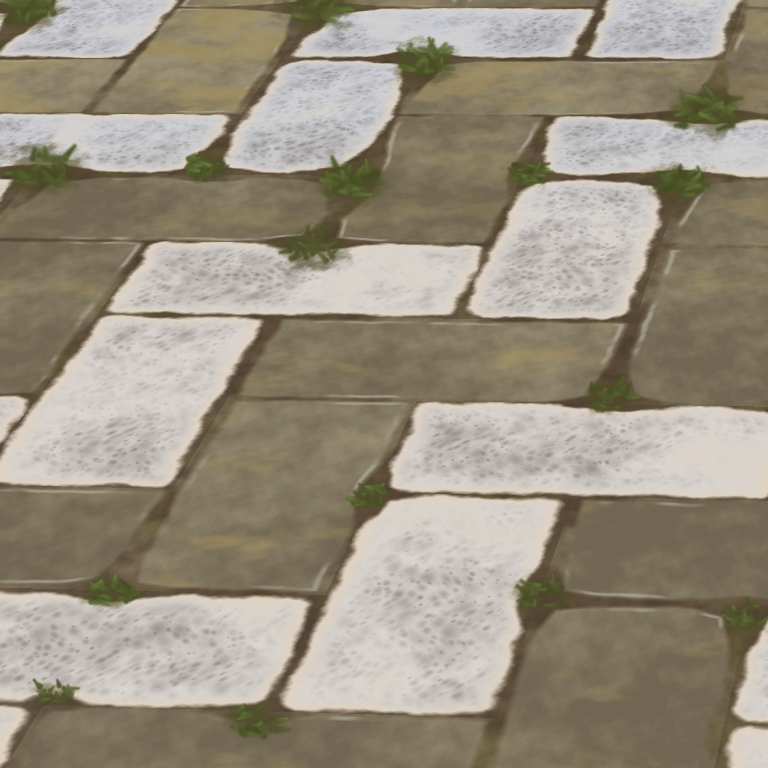
A three.js fragment shader for this texture:

```glsl
// Old herringbone paving seen in perspective: pale worn slabs alternate with
// grey-brown ones, with soil joints and weeds. Screen points are projected to a
// ground grid; each cell finds its 2:1 slab, shaded with sines and cells.

varying vec2 vUv;

// Perspective of the ground grid, in canvas units
const float HORIZON = 1.522;     // height of the horizon above the top edge
const float VANISH_X = 1.497;    // where the receding joints meet
const float DEPTH = 36.74;
const float ROW_SHIFT = 18.98;
const float CELL_WIDTH = 0.1205;
const float SHEAR = 0.467;
const float TILT = 0.031;

// Slabs and weeds
const vec2 JOINT = vec2(0.038, 0.024);
const float SOFT = 0.024;
const float TUFT_CHANCE = 0.42;
const float TUFT_SIZE = 0.046;
const int BLADES = 24;

const vec3 PALE = vec3(0.85, 0.83, 0.81);
const vec3 PALE_COOL = vec3(0.80, 0.81, 0.835);
const vec3 CREAM = vec3(0.88, 0.82, 0.74);
const vec3 GRIME = vec3(0.47, 0.435, 0.42);
const vec3 GREY = vec3(0.44, 0.40, 0.32);
const vec3 GREY_LIGHT = vec3(0.60, 0.565, 0.46);
const vec3 OCHRE = vec3(0.65, 0.57, 0.37);
const vec3 LIP = vec3(0.68, 0.66, 0.60);
const vec3 SOIL = vec3(0.34, 0.28, 0.21);
const vec3 DUST = vec3(0.46, 0.41, 0.32);
const vec3 MOSS = vec3(0.36, 0.34, 0.18);
const vec3 LEAF_DARK = vec3(0.25, 0.29, 0.12);
const vec3 LEAF_LIGHT = vec3(0.46, 0.56, 0.27);

float hash(vec2 p) {
  return fract(sin(dot(p, vec2(12.989, 78.233))) * 4375.85);
}

// Layered, folded sines, about -1 to 1
float mottle(vec2 p) {
  float sum = 0.0, amp = 0.5;
  for (int i = 0; i < 5; i++) {
    p = mat2(0.8, 0.6, -0.6, 0.8) * p;
    sum += amp * sin(p.x + 1.6 * sin(p.y));
    p = p * 1.9 + 2.3;
    amp *= 0.62;
  }
  return sum;
}

// Soft round dots of random size, 0 to 1
float dots(vec2 p) {
  vec2 cell = floor(p);
  float ink = 0.0;
  for (int j = -1; j <= 1; j++)
    for (int i = -1; i <= 1; i++) {
      vec2 c = cell + vec2(i, j);
      float reach = 0.25 + 0.75 * hash(c + 17.3);
      float d = length(c + vec2(hash(c), hash(c + 31.7)) - p);
      ink = max(ink, (1.0 - smoothstep(0.0, reach, d)) * hash(c + 53.9));
    }
  return ink;
}

vec2 toGround(vec2 uv) {
  float d = (1.0 - uv.y) * (1.0 - TILT * (uv.x - 0.5)) + HORIZON;
  return vec2(((uv.x - VANISH_X) / d + SHEAR) / CELL_WIDTH, DEPTH / d - ROW_SHIFT);
}

vec2 toScreen(vec2 g) {
  float d = DEPTH / (g.y + ROW_SHIFT);
  float x = VANISH_X + d * (g.x * CELL_WIDTH - SHEAR);
  return vec2(x, 1.0 - (d - HORIZON) / (1.0 - TILT * (x - 0.5)));
}

// Weeds at some grid corners: colour and cover; soil grows around each root
vec4 weeds(vec2 uv, vec2 g, out float soil) {
  vec4 leaf = vec4(LEAF_DARK, 0.0);
  soil = 0.0;
  for (int j = -1; j <= 1; j++)
    for (int i = -1; i <= 1; i++) {
      vec2 corner = floor(g + 0.5) + vec2(i, j);
      if (hash(corner + 5.3) > TUFT_CHANCE) continue;
      float size = 0.6 + 0.4 * hash(corner + 9.1);
      float dry = 0.7 * hash(corner + 6.4);
      vec2 jitter = vec2(0.06, 0.25) * (hash(corner + 2.7) - 0.5);
      vec2 q = (uv - toScreen(corner + jitter)) / (TUFT_SIZE * size);
      soil = max(soil, size * exp(-dot(q, q * vec2(0.5, 1.3))));
      if (dot(q, q) > 5.0) continue;
      for (int b = 0; b < BLADES; b++) {
        vec2 seed = corner * 3.1 + float(b) * 1.37;
        float angle = mix(-0.5, 3.6, hash(seed));
        vec2 tip = vec2(cos(angle), 0.8 * sin(angle)) * mix(0.2, 0.55, hash(seed + 4.0));
        vec2 root = vec2(1.5, 0.85) * (vec2(hash(seed + 8.0), hash(seed + 6.0)) - 0.5);
        float t = clamp(dot(q - root, tip) / dot(tip, tip), 0.0, 1.0);
        float d = length(q - root - tip * t) - 0.1 * (1.0 - 0.6 * t);
        float cover = smoothstep(0.08, -0.06, d) * 0.9;
        vec3 tint = mix(LEAF_DARK, LEAF_LIGHT, hash(seed + 3.0) * (0.4 + 0.6 * t));
        tint = mix(tint, SOIL, dry * hash(seed + 1.0));
        leaf = vec4(mix(leaf.rgb, tint, cover), max(leaf.a, cover));
      }
    }
  return leaf;
}

void main() {
  vec2 g = toGround(vUv);
  float soil;
  vec4 leaf = weeds(vUv, g, soil);
  float broad = mottle(g * 2.3), fine = mottle(g * vec2(17.0, 12.0));
  float wear = mottle(g * 1.9 + 7.0);

  // Find the slab that owns this cell; even columns start pale slabs
  vec2 cell = floor(g);
  float phase = mod(cell.x + cell.y, 4.0);
  bool lying = phase > 1.5;
  vec2 anchor = cell - (lying ? vec2(phase - 2.0, 0.0) : vec2(0.0, phase));
  vec2 extent = lying ? vec2(1.0, 0.5) : vec2(0.5, 1.0);
  float pale = 1.0 - mod(anchor.x, 2.0);
  float pick = hash(anchor + 1.9);

  // Slab with unevenly worn edges and corners
  float radius = mix(0.02, 0.04 + 0.1 * pick, pale);
  vec2 box = abs(g - anchor - extent) - extent + JOINT + radius;
  float d = length(max(box, 0.0)) + min(max(box.x, box.y), 0.0) - radius;
  d += mix(0.006, 0.022, pale) * mottle(g * 9.0 + pick * 9.0) + 0.026 * wear + 0.13 * soil;

  // Pale stone: cream rim, hazy grime with scattered specks
  vec2 bent = g + 0.03 * sin(g.yx * 11.0);
  float specks = max(dots(bent * vec2(24.0, 17.0)), 0.8 * dots(bent * vec2(13.0, 9.0) + 4.7));
  float stain = smoothstep(-0.9, 0.6, broad + 0.6 * pick) * smoothstep(0.0, 0.2, -d);
  vec3 light = mix(PALE, PALE_COOL, smoothstep(0.5, 3.5, g.y));
  light = mix(light, CREAM, 0.6 * smoothstep(-0.1, -0.02, d) + 0.3 * smoothstep(0.3, 1.0, -broad));
  light = mix(light, GRIME, stain * clamp(0.08 + 0.5 * specks + 0.1 * fine + 0.14 * broad, 0.0, 0.8));

  // Grey stone: mottled, ochre blotches, pale lip in places only
  vec3 dark = mix(GREY, GREY_LIGHT, clamp(0.3 + 0.28 * broad + 0.22 * fine + 0.45 * (pick - 0.5) + 0.05 * g.y, 0.0, 1.0));
  float ochre = smoothstep(0.2, 1.0, mottle(g * vec2(2.6, 4.5) + 4.0) + 0.09 * g.y);
  dark = mix(dark, OCHRE, ochre * (0.2 + 0.4 * pick));
  float lip = smoothstep(-0.05, -0.03, d) * smoothstep(0.0, -0.02, d);
  dark = mix(dark, LIP, lip * smoothstep(0.1, 0.7, mottle(g * 3.1 + 2.0)) * 0.7);

  // Joints, dusty beside grey stone, then slabs, then weeds
  float dusty = smoothstep(-0.5, 0.6, mottle(g * 2.9 + 5.0)) * (1.0 - 0.6 * pale) * (1.0 - soil);
  vec3 ground = mix(SOIL, DUST, dusty);
  ground = mix(ground, MOSS, smoothstep(0.2, 0.9, mottle(g * 3.7)) * 0.4) * (1.0 + 0.12 * fine);
  vec3 color = mix(ground, mix(dark, light, pale), smoothstep(SOFT, -SOFT, d));
  color = mix(color, MOSS * 0.85, 0.6 * smoothstep(0.35, 0.8, soil + 0.2 * fine));
  gl_FragColor = vec4(mix(color, leaf.rgb, leaf.a), 1.0);
}
```
